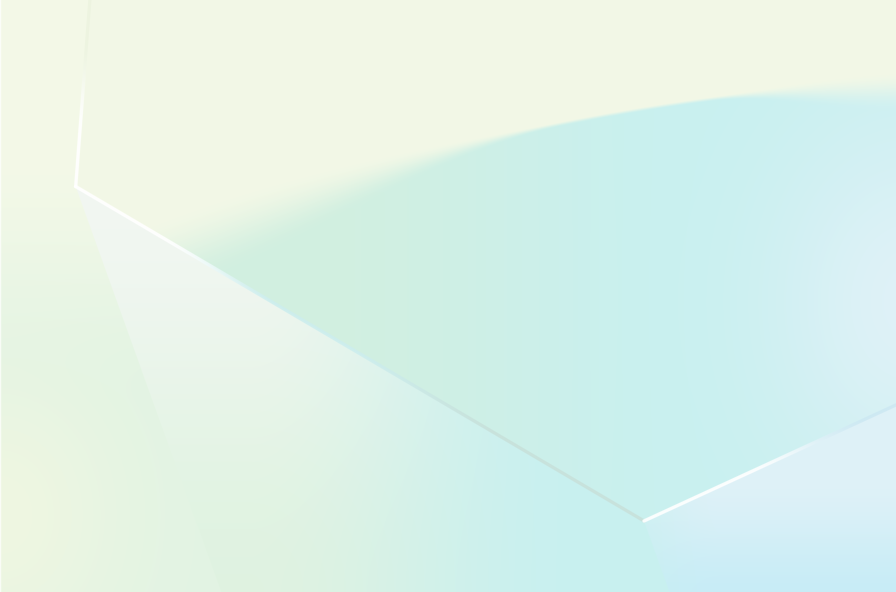
Give the GLSL for this background, as a Shadertoy shader.

```glsl
#define ASPECT 1.515
#define TOP    vec2(0.152, 1.0)
#define CORNER vec2(0.128, 0.685)
#define VALLEY vec2(1.089, 0.120)
#define EXIT   vec2(1.515, 0.316)
#define CREAM  vec3(0.950, 0.970, 0.902)
#define MINT   vec3(0.820, 0.936, 0.877)
#define AQUA   vec3(0.785, 0.940, 0.938)
#define LILAC  vec3(0.872, 0.945, 0.968)
#define SKY    vec3(0.780, 0.925, 0.965)
#define PEARL  vec3(0.945, 0.965, 0.945)
#define STROKE 0.0028

// Signed distance to the line a-b, positive on its left
float side(vec2 p, vec2 a, vec2 b) {
    vec2 dir = normalize(b - a), q = p - a;
    return dir.x * q.y - dir.y * q.x;
}

// Position along the segment a-b, from 0 to 1
float along(vec2 p, vec2 a, vec2 b) {
    vec2 ab = b - a;
    return clamp(dot(p - a, ab) / dot(ab, ab), 0.0, 1.0);
}

float cover(float dist, float pixel) {
    return smoothstep(-pixel, pixel, dist);
}

float stroke(vec2 p, vec2 a, vec2 b, float pixel) {
    float dist = length(p - mix(a, b, along(p, a, b)));
    return cover(STROKE - dist, pixel);
}

float glow(vec2 p, vec2 center, vec2 radius) {
    vec2 q = (p - center) / radius;
    return exp(-dot(q, q));
}

// Cream sheet on the left, with a green shade and a warm corner
vec3 leftSheet(vec2 p) {
    vec3 green = mix(CREAM, MINT, 0.5);
    vec3 color = mix(green, CREAM + 0.004, smoothstep(0.32, 0.76, p.y));
    return mix(color, vec3(0.935, 0.965, 0.882), glow(p, vec2(0.0, 0.13), vec2(0.2, 0.24)));
}

// Pearl facet under the long slope, turning aqua to the right
vec3 lowerFacet(vec2 p) {
    vec3 base = mix(vec3(0.875, 0.950, 0.880), PEARL, smoothstep(0.0, 0.68, p.y));
    return mix(base, AQUA, smoothstep(0.42, 0.98, p.x));
}

// Pale facet in the lower right
vec3 rightFacet(vec2 p) {
    vec3 color = mix(SKY, LILAC, smoothstep(-0.02, 0.2, p.y));
    return mix(AQUA, color, smoothstep(0.99, 1.22, p.x));
}

// Cream sky over a curved aqua field whose rim softens at both ends
vec3 upperField(vec2 p) {
    vec3 field = mix(MINT, AQUA, smoothstep(0.5, 1.2, p.x));
    field = mix(field, LILAC, glow(p, vec2(1.54, 0.49), vec2(0.23, 0.30)));
    float u = 1.5 - p.x;
    float rim = 0.862 - u * (0.053 + 0.132 * u);
    float blur = 0.006 + 0.10 * (1.0 - smoothstep(0.3, 0.95, p.x))
               + 0.045 * smoothstep(1.2, 1.52, p.x);
    return mix(field, CREAM, smoothstep(-blur, 0.35 * blur, p.y - rim));
}

void mainImage(out vec4 fragColor, in vec2 fragCoord) {
    vec2 p = fragCoord / iResolution.xy * vec2(ASPECT, 1.0);
    float pixel = 0.75 / iResolution.y;

    // Facets, from back to front
    float slope = side(p, CORNER, VALLEY);
    float rise = side(p, VALLEY, EXIT);
    float lower = min(side(p, CORNER, vec2(0.374, 0.0)), -slope);
    float right = min(side(p, VALLEY, vec2(1.132, 0.0)), -rise);
    float upper = min(side(p, TOP, CORNER), min(slope, rise));
    vec3 color = leftSheet(p);
    color = mix(color, lowerFacet(p), cover(lower, pixel));
    color = mix(color, rightFacet(p), cover(right, pixel));
    color = mix(color, upperField(p), cover(upper, pixel));

    // Lit edges, each fading along its length
    float t = along(p, CORNER, TOP);
    vec3 edge = mix(vec3(1.0), vec3(0.925, 0.953, 0.875), smoothstep(0.3, 0.8, t));
    color = mix(color, edge, 0.9 * stroke(p, CORNER, TOP, pixel));

    t = along(p, CORNER, VALLEY);
    edge = mix(vec3(1.0), vec3(0.80, 0.93, 0.93), smoothstep(0.15, 0.36, t));
    edge = mix(edge, vec3(0.78, 0.88, 0.855), smoothstep(0.48, 0.75, t));
    color = mix(color, edge, 0.9 * stroke(p, CORNER, VALLEY, pixel));

    t = along(p, VALLEY, EXIT);
    edge = mix(vec3(1.0), vec3(0.80, 0.91, 0.95), smoothstep(0.4, 0.9, t));
    color = mix(color, edge, 0.9 * stroke(p, VALLEY, EXIT, pixel));

    // Thin bright border on the left
    color = mix(color, vec3(1.0), 0.7 * cover(0.002 - p.x, pixel));
    fragColor = vec4(color, 1.0);
}
```
